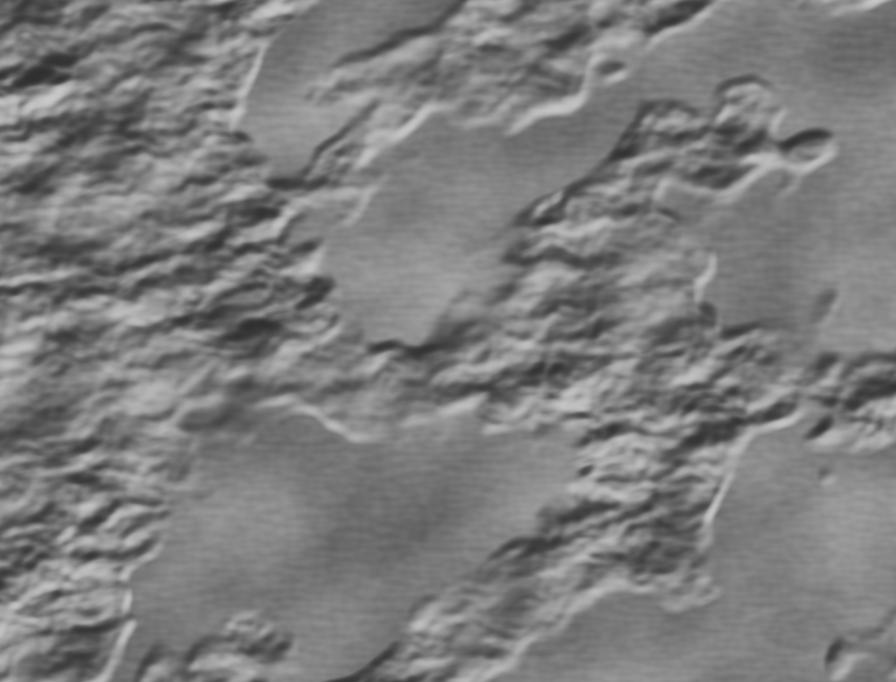
Give the GLSL for this texture, as a Shadertoy shader.

```glsl
const float BASE_TONE = 0.488;
const float TONE_REACH = 0.32;
const float RELIEF_GAIN = 0.47;
const float SHADOW_BOOST = 1.1;
const vec2 LIGHT_STEP = vec2(-0.005, 0.0105);

const vec2 PLATE_SCALE = vec2(2.2, 3.4);
const vec2 PLATE_SEED = vec2(7.3, 2.6);
const vec2 PLATE_TREND = vec2(0.26, -0.24);
const float PLATE_ANGLE = 0.6;
const float PLATE_BIAS = -0.04;
const float PLATE_RIM = 0.06;
const float PLATE_HEIGHT = 0.5;
const float RIM_VARIATION = 2.2;
const vec2 RAGGED_SCALE = vec2(14.0, 26.0);
const float RAGGED_DEPTH = 0.08;

const vec2 GRAIN_SCALE = vec2(12.0, 22.0);
const float GRAIN_ANGLE = 0.22;
const float GRAIN_WARP = 0.012;
const float GRAIN_FADE = 0.12;

const vec2 STREAK_SCALE = vec2(30.0, 110.0);
const float STREAK_DEPTH = 0.05;
const float SPECK_SCALE = 75.0;
const float SPECK_DEPTH = 0.03;
const float PLATE_MOTTLE = 0.17;
const float ROUGH_MOTTLE = 0.32;

vec2 latticeGradient(vec2 cell) {
    vec3 h = fract(vec3(cell.xyx) * vec3(0.1031, 0.103, 0.0973));
    h += dot(h, h.yzx + 33.33);
    float angle = 6.2832 * fract((h.x + h.y) * h.z);
    return vec2(cos(angle), sin(angle));
}

float gradientNoise(vec2 p) {
    vec2 i = floor(p);
    vec2 f = p - i;
    vec2 u = f * f * f * (f * (f * 6.0 - 15.0) + 10.0);
    vec2 e = vec2(1.0, 0.0);
    float a = dot(latticeGradient(i), f);
    float b = dot(latticeGradient(i + e.xy), f - e.xy);
    float c = dot(latticeGradient(i + e.yx), f - e.yx);
    float d = dot(latticeGradient(i + e.xx), f - e.xx);
    return mix(mix(a, b, u.x), mix(c, d, u.x), u.y);
}

float fractalNoise(vec2 p, int octaves, float gain) {
    float sum = 0.0;
    float amplitude = 1.0;
    for (int i = 0; i < octaves; i++) {
        sum += amplitude * gradientNoise(p);
        p = p * 2.03 + vec2(17.2, 9.7);
        amplitude *= gain;
    }
    return sum;
}

// Coordinates along and across a direction
vec2 alongAngle(vec2 p, float angle) {
    float c = cos(angle), s = sin(angle);
    return mat2(c, -s, s, c) * p;
}

// Positive on the smooth raised plates, negative on the rough ground
float plateField(vec2 p) {
    vec2 q = alongAngle(p, PLATE_ANGLE) * PLATE_SCALE + PLATE_SEED;
    float trend = dot(p - vec2(0.65, 0.5), PLATE_TREND);
    float ragged = gradientNoise(alongAngle(p, GRAIN_ANGLE) * RAGGED_SCALE);
    return fractalNoise(q, 4, 0.47) + RAGGED_DEPTH * ragged + trend + PLATE_BIAS;
}

// Stretched grain with locally varying strength
float grainHeight(vec2 p) {
    vec2 warp = vec2(gradientNoise(p * 15.0), gradientNoise(p * 15.0 + 41.0));
    vec2 q = alongAngle(p + GRAIN_WARP * warp, GRAIN_ANGLE);
    float strength = 1.0 + 1.1 * gradientNoise(p * 4.0 + 23.0);
    return strength * fractalNoise(q * GRAIN_SCALE, 3, 0.48);
}

// Plates with rims that come and go, and grain that fades toward them
float surfaceHeight(vec2 p) {
    float field = plateField(p);
    float rim = max(0.0, 1.0 + RIM_VARIATION * gradientNoise(p * 5.5 + 61.0));
    float plate = PLATE_HEIGHT * rim * smoothstep(-PLATE_RIM, PLATE_RIM, field);
    float rough = 1.0 - smoothstep(-GRAIN_FADE, PLATE_RIM, field);
    return plate + rough * grainHeight(p);
}

void mainImage(out vec4 fragColor, in vec2 fragCoord) {
    vec2 p = fragCoord / iResolution.y;
    float plate = smoothstep(-GRAIN_FADE, PLATE_RIM, plateField(p));

    // Directional relief, with deeper shadows than highlights
    float slope = surfaceHeight(p) - surfaceHeight(p + LIGHT_STEP);
    float relief = RELIEF_GAIN * slope;
    relief *= relief < 0.0 ? SHADOW_BOOST : 1.0;

    // Broad mottling: slow on plates, patchy on rough ground
    vec2 q = alongAngle(p, PLATE_ANGLE);
    float plateMottle = fractalNoise(q * vec2(3.0, 5.0) + 5.0, 3, 0.5);
    float roughMottle = fractalNoise(q * vec2(6.0, 11.0) + 31.0, 2, 0.6);
    float mottle = mix(ROUGH_MOTTLE * roughMottle, PLATE_MOTTLE * plateMottle, plate);

    // Fine horizontal streaks and specks
    float fine = STREAK_DEPTH * gradientNoise(p * STREAK_SCALE)
               + SPECK_DEPTH * gradientNoise(p * SPECK_SCALE);

    // Soft limit on the darkest and brightest tones
    float contrast = relief + mottle + fine + 0.02 * (plate - 0.5);
    float tone = BASE_TONE + TONE_REACH * tanh(contrast / TONE_REACH);
    fragColor = vec4(vec3(tone), 1.0);
}
```
